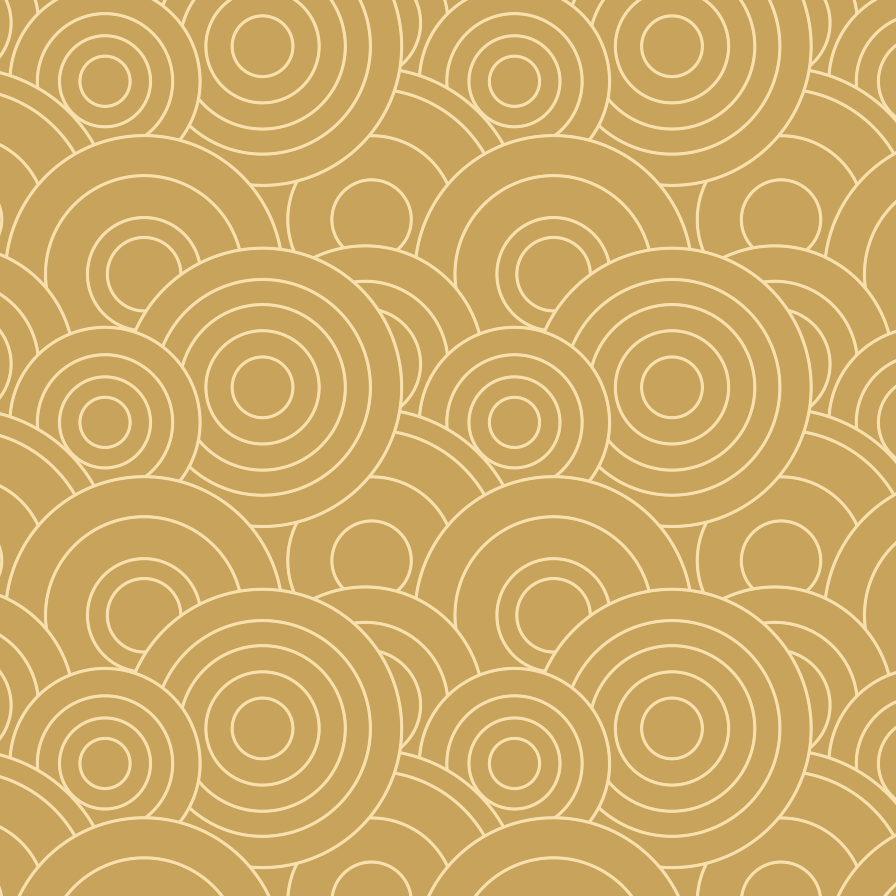
Reproduce this pattern procedurally as a three.js fragment shader.

```glsl
// Overlapping discs of concentric cream rings on gold, in a wave-like lattice.
// One repeat holds five discs; the point is folded into a single cell and the
// discs that reach it are painted back to front, each hiding those behind.
varying vec2 vUv;

const vec2 PERIOD = vec2(0.457, 0.3807);
const float HALF_LINE = 0.00176;
const vec3 GOLD = vec3(0.78, 0.64, 0.36);
const vec3 CREAM = vec3(0.97, 0.88, 0.68);

// 1 below the edge, 0 above it, softened over the width of a pixel.
float below(float edge, float x, float soft) {
  return 1.0 - smoothstep(edge - soft, edge + soft, x);
}

// Paints an opaque disc with four inner rings and an outlined rim.
vec3 paintDisc(vec3 under, vec2 offset, vec4 rings, float rim, float soft) {
  float r = length(offset);
  vec4 gaps = abs(r - rings);
  float nearest = min(min(gaps.x, gaps.y), min(gaps.z, gaps.w));
  float ink = below(HALF_LINE, min(nearest, rim - r), soft);
  float cover = below(rim + HALF_LINE, r, soft);
  return mix(under, mix(GOLD, CREAM, ink), cover);
}

// Paints the five discs of one repeat, from back to front.
vec3 paintCluster(vec3 c, vec2 p, float soft) {
  c = paintDisc(c, p - vec2(0.4076, 0.4063),
                vec4(0.0618, 0.0618, 0.0924, 0.0924), 0.1319, soft);
  c = paintDisc(c, p - vec2(0.5742, 0.4714),
                vec4(0.0280, 0.0508, 0.0755, 0.0755), 0.1061, soft);
  c = paintDisc(c, p - vec2(0.4147, 0.6257),
                vec4(0.0443, 0.0935, 0.1458, 0.1458), 0.1693, soft);
  c = paintDisc(c, p - vec2(0.2930, 0.4323),
                vec4(0.0339, 0.0632, 0.0924, 0.1204), 0.1553, soft);
  c = paintDisc(c, p - vec2(0.6178, 0.6867),
                vec4(0.0410, 0.0632, 0.1100, 0.1100), 0.1547, soft);
  return c;
}

void main() {
  float soft = 0.6 * fwidth(vUv.x);

  // Measure downwards from the top edge, then fold into one cell.
  vec2 p = mod(vec2(vUv.x, 1.0 - vUv.y), PERIOD);

  // Lower rows cover upper rows; within a row, left covers right.
  vec3 colour = GOLD;
  for (int row = -2; row <= 0; row++) {
    for (int step = 0; step < 2; step++) {
      vec2 cell = vec2(-float(step), float(row));
      colour = paintCluster(colour, p - cell * PERIOD, soft);
    }
  }
  gl_FragColor = vec4(colour, 1.0);
}
```
